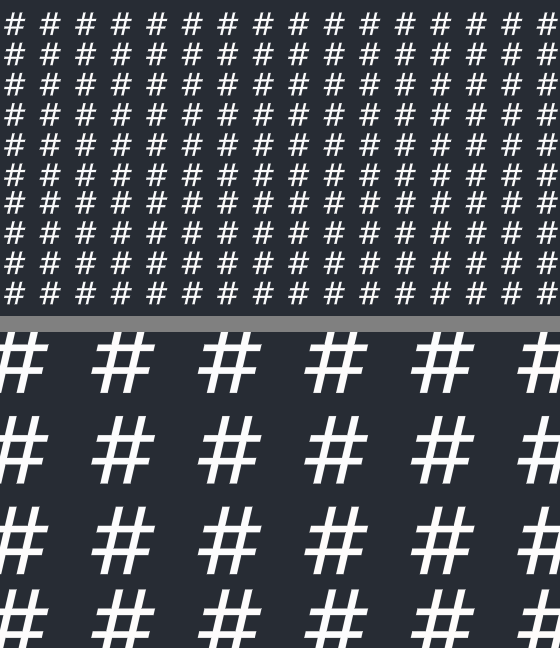
Top, the full canvas; bottom, a detail of the centre.
Give the GLSL for this pattern, as a Shadertoy shader.

```glsl
// Rows of slanted white hash marks on a dark slate ground, 16 across and 10 down.
// Each mark is two sheared strokes and two bars, built from box distances in a
// rounded grid; the last four rows sit slightly higher than an even pitch.

float hash(vec2 p) {
    return fract(sin(dot(p, vec2(127.1, 311.7))) * 43758.5);
}

float box(vec2 p, vec2 halfSize) {
    vec2 d = abs(p) - halfSize;
    return length(max(d, 0.0)) + min(max(d.x, d.y), 0.0);
}

// Distance to one mark centred at the origin, in canvas heights
float hashMark(vec2 p) {
    p.x -= 0.23 * p.y;
    // Mirroring folds each pair of strokes and bars into one box
    vec2 q = abs(p);
    float stroke = box(vec2(q.x - 0.0120, p.y), vec2(0.0039, 0.0356));
    float bar = box(vec2(p.x, q.y - 0.0120), vec2(0.0301, 0.0035));
    return min(stroke, bar);
}

void mainImage(out vec4 fragColor, in vec2 fragCoord) {
    float pixel = 1.0 / iResolution.y;
    vec2 p = fragCoord * pixel;
    p.y = 1.0 - p.y;

    // Close the gap above the lower block of rows
    p.y += 0.0083 * step(0.597, p.y);

    // Nearest mark in the grid, counted from the top left
    vec2 pitch = vec2(0.11235, 0.0956);
    vec2 local = p - vec2(0.0465, 0.0752);
    vec2 cell = clamp(floor(local / pitch + 0.5), vec2(0.0), vec2(15.0, 9.0));
    local -= cell * pitch;
    local.y = -local.y;

    // Antialiased ink with a barely visible warm or cool tint per mark
    float ink = 1.0 - smoothstep(-0.7 * pixel, 0.7 * pixel, hashMark(local));
    float warmth = 0.01 * (hash(cell) - 0.5);
    vec3 ground = vec3(0.153, 0.173, 0.204);
    vec3 white = vec3(0.99 + warmth, 0.99, 0.99 - warmth);

    fragColor = vec4(mix(ground, white, ink), 1.0);
}
```
